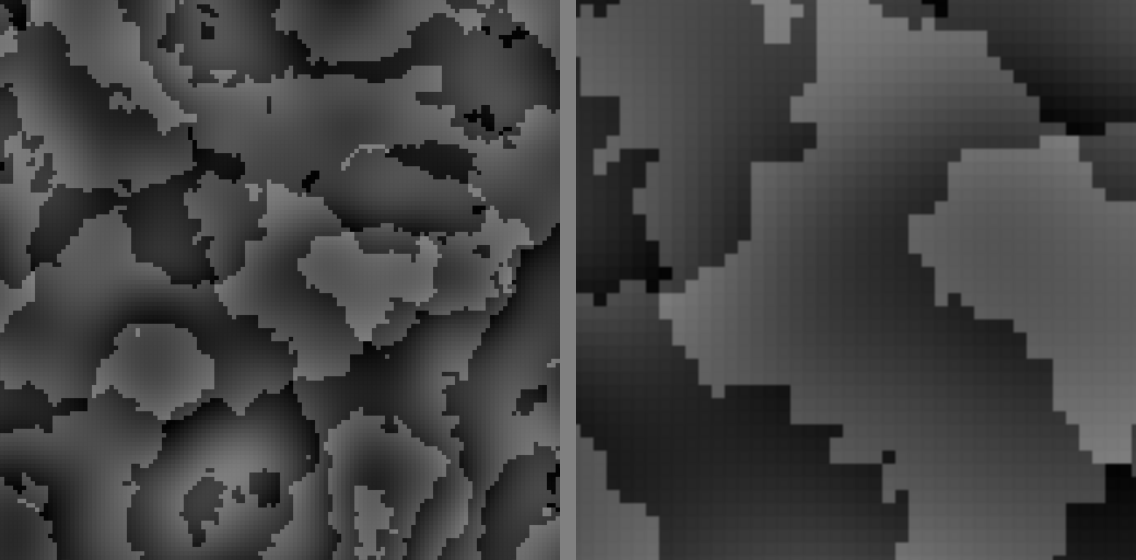
Left, the full canvas; right, a detail of the centre.
Reproduce this texture procedurally as a Shadertoy shader.

```glsl
// Torn grey plates: two smooth gradient-noise fields are wrapped into sawtooth
// ramps, with the wrap lines roughened by finer noise, and then averaged.
// The result is sampled on a coarse grid of softly joined square cells.

const float CELLS = 128.0;        // grid cells along the canvas height
const float CELL_SOFTNESS = 0.16; // half width of the blend between cells
const float GRID_SHADE = 0.008;   // faint darkening along cell joints
const float PLATE_SCALE = 3.3;    // frequency of the broad shading
const float PLATE_RELIEF = 2.1;   // number of ramps in the broad shading
const float FOLD_RELIEF = 0.28;   // strength of the soft folds inside plates
const float TEAR_SCALE = 17.0;    // frequency of the ragged outlines
const float TEAR_DEPTH = 0.30;    // how far the outlines wander
const float DARKEST = 0.015;
const float BRIGHTEST = 0.50;
const float TAU = 6.2831853;

float hash(vec2 p) {
    vec3 q = fract(p.xyx * 0.1031);
    q += dot(q, q.yzx + 33.33);
    return fract((q.x + q.y) * q.z);
}

float cornerSlope(vec2 corner, vec2 offset) {
    float angle = TAU * hash(corner);
    return dot(vec2(cos(angle), sin(angle)), offset);
}

float gradientNoise(vec2 p) {
    vec2 i = floor(p), f = fract(p);
    vec2 u = f * f * f * (f * (f * 6.0 - 15.0) + 10.0);
    vec2 e = vec2(1.0, 0.0);
    float low = mix(cornerSlope(i, f), cornerSlope(i + e, f - e), u.x);
    float high = mix(cornerSlope(i + e.yx, f - e.yx),
                     cornerSlope(i + e.xx, f - e.xx), u.x);
    return mix(low, high, u.y);
}

// Smooth ramp whose wrap line is torn without roughening the shading
float tornRamp(vec2 p, vec2 seed) {
    float shade = PLATE_RELIEF * gradientNoise(p * PLATE_SCALE + seed)
                + FOLD_RELIEF * gradientNoise(p * PLATE_SCALE * 2.3 + seed.yx);
    float tear = gradientNoise(p * TEAR_SCALE + seed * 1.7)
               + 0.6 * gradientNoise(p * TEAR_SCALE * 2.4 + seed * 2.3);
    shade += hash(seed);
    return shade - floor(shade + TEAR_DEPTH * tear);
}

float plates(vec2 cell) {
    vec2 p = (cell + 0.5) / CELLS;
    float height = 0.5 * (tornRamp(p, vec2(17.3, 41.8))
                        + tornRamp(p, vec2(73.6, 29.1)));
    return mix(DARKEST, BRIGHTEST, clamp(height, 0.0, 1.0));
}

void mainImage(out vec4 fragColor, in vec2 fragCoord) {
    vec2 grid = fragCoord / iResolution.y * CELLS - 0.5;
    vec2 cell = floor(grid), f = fract(grid);

    // Join neighbouring cells across a narrow soft band
    vec2 blend = smoothstep(0.5 - CELL_SOFTNESS, 0.5 + CELL_SOFTNESS, f);
    float bottom = mix(plates(cell), plates(cell + vec2(1.0, 0.0)), blend.x);
    float top = mix(plates(cell + vec2(0.0, 1.0)), plates(cell + 1.0), blend.x);
    float grey = mix(bottom, top, blend.y);

    // Faint joints between the cells
    vec2 joint = 1.0 - smoothstep(0.0, 0.3, abs(f - 0.5));
    grey -= GRID_SHADE * max(joint.x, 0.6 * joint.y);

    fragColor = vec4(vec3(max(grey, 0.0)), 1.0);
}
```
